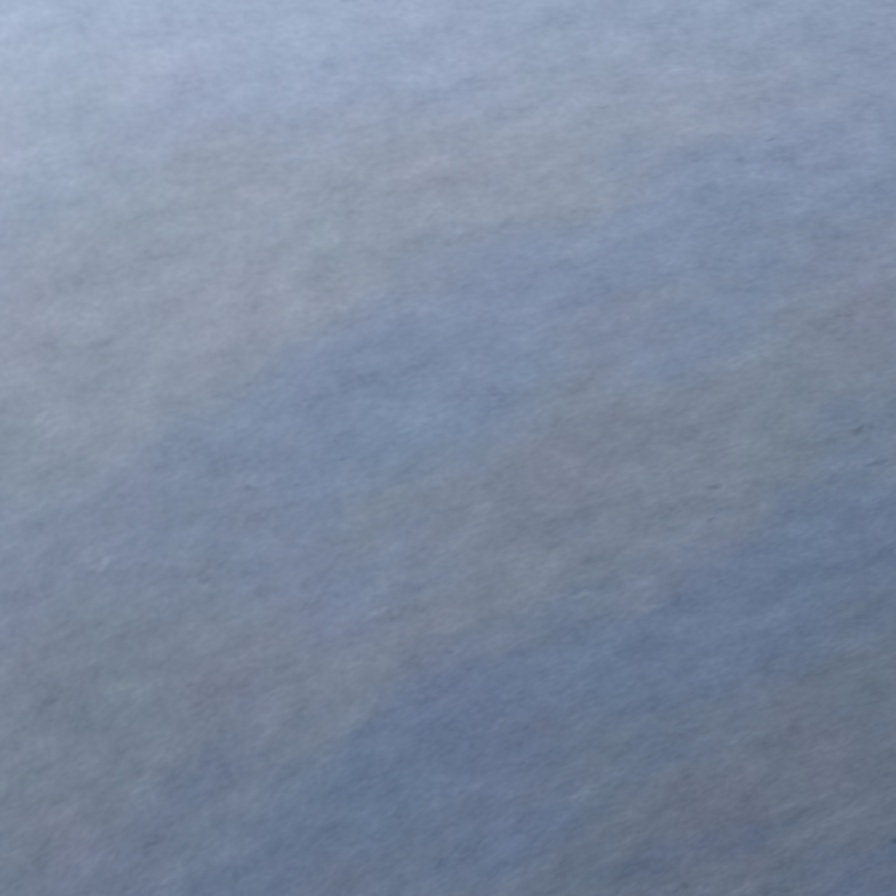
Write a Shadertoy shader that draws this texture.

```glsl
const vec3 WARM_TINT = vec3(0.010, 0.053, 0.122);
const vec3 BLUE_TINT = vec3(-0.019, 0.043, 0.149);
const float BASE_LIGHT = 0.434;
const float BAND_ANGLE = 0.47;
const float BAND_PERIOD = 0.40;
const float BAND_CENTER = 0.306;
const float BAND_WARP = 0.20;
const float CLOUD_DEPTH = 0.032;
const float MOTTLE_DEPTH = 0.058;
const float GRAIN_DEPTH = 0.030;
const float FLECK_DEPTH = 0.085;
const float FLECK_CELLS = 10.0;
const float FLECK_CHANCE = 0.22;

// Integer hash, two values in 0..1 per lattice point
vec2 hash2(vec2 cell) {
    uvec2 q = uvec2(ivec2(cell) + 4096);
    uint h = q.x * 1597334677u ^ q.y * 3812015801u;
    h = (h ^ (h >> 15)) * 2246822519u;
    h = (h ^ (h >> 13)) * 3266489917u;
    h ^= h >> 16;
    return vec2(h & 65535u, h >> 16) / 65535.0;
}

float cornerSlope(vec2 cell, vec2 offset) {
    float angle = 6.28318 * hash2(cell).x;
    return dot(vec2(cos(angle), sin(angle)), offset);
}

float gradientNoise(vec2 p) {
    vec2 i = floor(p), f = p - i;
    vec2 w = f * f * f * (f * (f * 6.0 - 15.0) + 10.0);
    vec2 e = vec2(1.0, 0.0);
    float low = mix(cornerSlope(i, f), cornerSlope(i + e, f - e), w.x);
    float high = mix(cornerSlope(i + e.yx, f - e.yx), cornerSlope(i + 1.0, f - 1.0), w.x);
    return mix(low, high, w.y);
}

float fbm(vec2 p, int octaves) {
    float sum = 0.0, amplitude = 0.65;
    for (int i = 0; i < octaves; i++) {
        sum += amplitude * gradientNoise(p);
        p = mat2(1.96, 0.28, -0.28, 1.96) * p + 17.3;
        amplitude *= 0.58;
    }
    return sum;
}

// Short ragged marks scattered along the flow: mostly dark, some pale
float flecks(vec2 flow) {
    vec2 p = flow * FLECK_CELLS;
    p += 0.09 * vec2(gradientNoise(p * 7.0), gradientNoise(p * 7.0 + 31.0));
    vec2 home = floor(p);
    float sum = 0.0;
    for (int y = -1; y <= 1; y++) {
        for (int x = -1; x <= 1; x++) {
            vec2 cell = home + vec2(x, y);
            vec2 kind = hash2(cell + 211.0);
            vec2 d = p - cell - hash2(cell + 97.0);
            vec2 size = vec2(mix(0.09, 0.25, kind.y), mix(0.06, 0.09, kind.y));
            float mark = 1.0 - smoothstep(0.0, 1.0, length(d / size));
            float tone = kind.y > 0.75 ? 0.45 : -mix(0.3, 1.0, kind.y);
            sum += tone * mark * step(kind.x, FLECK_CHANCE);
        }
    }
    return sum;
}

void mainImage(out vec4 fragColor, in vec2 fragCoord) {
    vec2 uv = fragCoord / iResolution.xy;

    // Flow fans from nearly level at the top to steep at the bottom
    vec2 flow = vec2(uv.x + 0.3 * uv.y, uv.y - uv.x * mix(0.62, 0.18, uv.y));

    // Broad light falling from the upper left
    float light = BASE_LIGHT + 0.125 * uv.y + 0.11 * uv.y * uv.y;
    light -= uv.x * (0.06 + 0.04 * uv.y);

    // Diagonal blue bands that dissolve into the grey
    float cloud = fbm(flow * vec2(3.2, 5.0) + 5.0, 6);
    float across = dot(uv, vec2(-sin(BAND_ANGLE), cos(BAND_ANGLE))) + BAND_WARP * cloud;
    float wave = cos(6.28318 * (across - BAND_CENTER) / BAND_PERIOD);
    float patches = fbm(flow * vec2(3.0, 4.5) + 41.0, 4);
    float blue = smoothstep(-1.1, 1.2, wave + 1.1 * patches);
    blue *= mix(0.4, 1.0, smoothstep(0.0, 0.45, uv.x));
    blue = mix(blue, 0.8, smoothstep(0.8, 1.0, uv.y));

    // Surface relief: streaks, blotches and fine grain
    float streaks = fbm(flow * vec2(12.0, 25.0) + 13.0, 4);
    float blotches = fbm(flow * vec2(24.0, 34.0) + 29.0, 3);
    float grain = gradientNoise(flow * vec2(80.0, 110.0));
    grain += 0.6 * gradientNoise(flow * vec2(150.0, 180.0) + 61.0);
    light += CLOUD_DEPTH * cloud + MOTTLE_DEPTH * (0.75 * streaks + 0.55 * blotches);
    light += GRAIN_DEPTH * grain * (0.6 + 1.2 * abs(streaks));
    light += FLECK_DEPTH * flecks(flow);

    vec3 color = light + mix(WARM_TINT, BLUE_TINT, blue);
    color += vec3(0.016, -0.006, 0.008) * fbm(uv * 5.0 + 73.0, 4);
    fragColor = vec4(clamp(color, 0.0, 1.0), 1.0);
}
```
